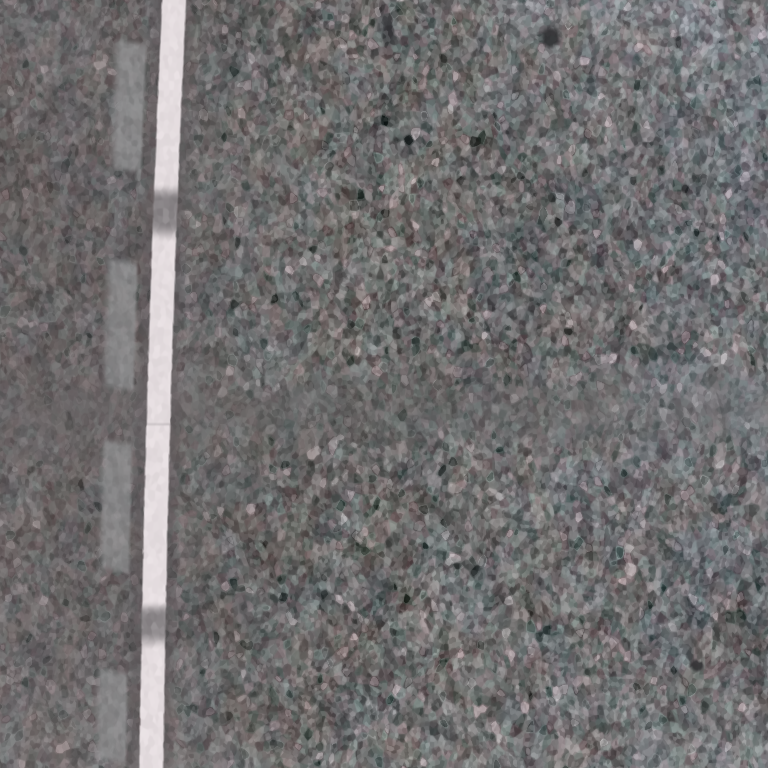
Give the GLSL for this texture, as a WebGL 2 fragment shader.

```glsl
#version 300 es
precision highp float;
// Worn asphalt with a gently bent white road line and a row of faded dashes.
// Soft cellular noise at several scales makes the stone chips; smooth boxes
// and bands shape the paint, and broad gradients tint the ground.
uniform vec2 u_resolution;
out vec4 fragColor;

vec3 hash3(vec2 p) {
    vec3 q = fract(vec3(p.xyx) * vec3(0.1031, 0.1030, 0.0973));
    q += dot(q, q.yxz + 33.33);
    return fract((q.xxy + q.yzz) * q.zyx);
}

// Blended cellular noise: a random triple per chip with softened borders.
vec3 chips(vec2 p, float sharpness) {
    vec2 cell = floor(p);
    vec3 sum = vec3(0.0);
    float total = 0.0;
    for (int j = -1; j <= 1; j++) {
        for (int i = -1; i <= 1; i++) {
            vec2 id = cell + vec2(i, j);
            vec2 site = id + hash3(id + 71.0).xy;
            float weight = exp(-sharpness * length(p - site));
            sum += weight * hash3(id);
            total += weight;
        }
    }
    return sum / total;
}

// Coverage of an interval with separate softness at each end.
float band(float x, float lo, float hi, float softLo, float softHi) {
    return smoothstep(lo - softLo, lo + softLo, x)
         * (1.0 - smoothstep(hi - softHi, hi + softHi, x));
}

float blob(vec2 p, vec2 centre, float radius) {
    return 1.0 - smoothstep(0.45 * radius, radius, length(p - centre));
}

float lineCentre(float y) {
    return 0.197 + 0.013 * y + 0.0166 * y * y;
}

// Broad colour of the ground: warm on the left, cool towards the upper right.
vec3 groundTint(vec2 p) {
    vec3 warm = vec3(0.408, 0.392, 0.395);
    vec3 neutral = vec3(0.418, 0.414, 0.412);
    vec3 cool = vec3(0.445, 0.450, 0.468);
    vec3 col = mix(warm, neutral, smoothstep(0.1, 0.45, p.x));
    col = mix(col, cool, smoothstep(0.5, 1.0, p.x) * (0.45 + 0.55 * p.y));
    col += 0.05 * smoothstep(0.82, 1.0, p.y) * smoothstep(0.4, 1.0, p.x);
    col += 0.035 * (1.0 - smoothstep(0.0, 0.16, p.y));
    return col + 0.012 * sin(9.0 * p.x + 2.0 * sin(7.0 * p.y));
}

vec3 asphalt(vec2 p) {
    vec2 warped = p + 0.002 * sin(47.0 * p.yx + 3.0 * sin(19.0 * p));
    vec3 coarse = chips(warped * vec2(42.0, 30.0), 6.0) - 0.5;
    vec3 stone = chips(warped * vec2(108.0, 84.0), 13.0) - 0.5;
    vec3 grit = chips(warped * vec2(215.0, 170.0) + 40.0, 11.0) - 0.5;

    // Grain is calmer beside the line and across the worn middle strip.
    float worn = exp(-pow((p.y - 0.465) / 0.05, 2.0));
    float contrast = mix(0.65, 1.1, smoothstep(0.15, 0.5, p.x)) * (1.0 - 0.45 * worn);
    float tone = 0.08 * coarse.x + 0.19 * stone.x + 0.15 * grit.x;
    vec3 chroma = 0.035 * (stone.yzx - stone.zyx) * vec3(1.0, 0.4, 1.0)
                + 0.03 * coarse.y * vec3(1.0, 0.0, -0.8);
    vec3 col = groundTint(p) + contrast * (tone + chroma);

    // Occasional pale stones and dark pits.
    col += contrast * 0.13 * smoothstep(0.38, 0.48, stone.y);
    col -= contrast * 0.13 * smoothstep(0.41, 0.49, stone.z);
    return col;
}

// Four faded dashes that follow the line on its left.
float fadedDashes(vec2 p) {
    vec4 centres = vec4(0.862, 0.577, 0.341, 0.068);
    vec4 halfLengths = vec4(0.083, 0.082, 0.083, 0.058);
    float x = p.x - lineCentre(p.y) + 0.053;
    float across = band(x, -0.018, 0.0195, 0.007, 0.003);
    float cover = 0.0;
    for (int i = 0; i < 4; i++) {
        float y = p.y - centres[i] + 0.2 * x;
        cover = max(cover, band(y, -halfLengths[i], halfLengths[i], 0.006, 0.006));
    }
    return across * cover;
}

void main() {
    vec2 p = gl_FragCoord.xy / u_resolution;
    vec3 col = asphalt(p);
    float grit = chips(p * vec2(150.0, 110.0), 9.0).x - 0.5;

    // Isolated dark spots.
    vec2 ragged = p + 0.004 * grit;
    float spots = max(blob(ragged, vec2(0.718, 0.952), 0.017),
                      blob(ragged, vec2(0.907, 0.133), 0.011));
    col = mix(col, vec3(0.18, 0.18, 0.19), 0.85 * spots);

    // Faded paint over the ground.
    vec3 fadedPaint = vec3(0.55, 0.55, 0.555) + 0.08 * grit;
    col = mix(col, fadedPaint, 0.82 * fadedDashes(p));

    // Dark, slightly violet margins beside the bright line.
    float x = p.x - lineCentre(p.y) + 0.0012 * grit;
    float margin = band(x, -0.029, 0.026, 0.006, 0.008);
    col = mix(col, vec3(0.375, 0.35, 0.36), 0.5 * margin);

    // Bright line, with two dirty breaks and a thin seam.
    float edge = max(0.0018, 0.75 / u_resolution.x);
    float line = band(x, -0.0155, 0.0155, edge, edge);
    float dirt = max(0.82 * band(p.y, 0.697, 0.751, 0.013, 0.012),
                     0.80 * band(p.y, 0.165, 0.209, 0.013, 0.009));
    dirt = max(dirt, 0.22 * band(p.y, 0.446, 0.449, 0.002, 0.002));
    vec3 paint = vec3(0.895, 0.865, 0.875) + 0.05 * grit;
    vec3 grime = vec3(0.47, 0.455, 0.465) + 0.10 * grit;
    col = mix(col, mix(paint, grime, dirt), line);

    fragColor = vec4(clamp(col, 0.0, 1.0), 1.0);
}
```
